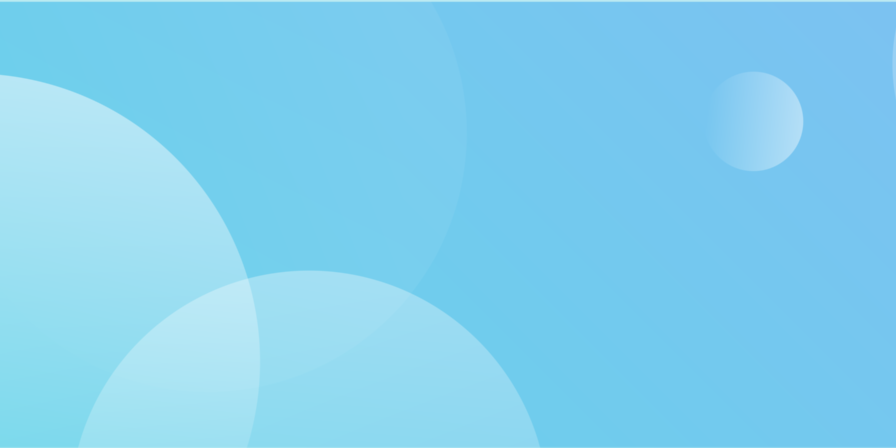
This background is drawn by a Shadertoy shader. Its source:

```glsl
// Soft blue diagonal gradient with large translucent discs and a small fading one.
#define CYAN vec3(0.41, 0.83, 0.915)
#define SKY vec3(0.445, 0.793, 0.932)
#define PERIWINKLE vec3(0.485, 0.76, 0.947)
#define RIM_COLOR vec3(0.78, 0.94, 0.95)
#define RIM_WIDTH 0.004

// Antialiased coverage of a disc; lengths are in canvas heights.
float disc(vec2 p, vec2 center, float radius) {
    float pixel = 1.0 / iResolution.y;
    return smoothstep(pixel, -pixel, length(p - center) - radius);
}

// Ramp that stays linear between two positions.
float ramp(float start, float end, float x) {
    return clamp((x - start) / (end - start), 0.0, 1.0);
}

// Three-stop gradient rising towards the upper right.
vec3 backdrop(vec2 p) {
    float t = p.x + p.y;
    vec3 color = mix(CYAN, SKY, ramp(0.0, 1.6, t));
    return mix(color, PERIWINKLE, ramp(1.6, 3.0, t));
}

vec3 addWhite(vec3 color, float alpha) {
    return mix(color, vec3(1.0), alpha);
}

void mainImage(out vec4 fragColor, in vec2 fragCoord) {
    vec2 p = fragCoord / iResolution.y;
    float aspect = iResolution.x / iResolution.y;
    p.x *= 2.0 / aspect;
    vec3 color = backdrop(p);

    // Faint upper disc, vanishing towards the left
    float faint = mix(0.005, 0.055, ramp(0.0, 0.9, p.x));
    color = addWhite(color, faint * disc(p, vec2(0.464, 0.703), 0.578));

    // Large left disc, brightest at its top
    float large = mix(0.13, 0.51, ramp(0.0, 0.83, p.y + 0.08 * p.x));
    color = addWhite(color, large * disc(p, vec2(-0.0625, 0.193), 0.643));

    // Lower disc, brightest along its crest
    float lower = mix(0.21, 0.34, ramp(0.0, 0.4, p.y));
    color = addWhite(color, lower * disc(p, vec2(0.690, -0.138), 0.534));

    // Small disc, fading out on its left side
    float small = 0.46 * ramp(1.575, 1.80, p.x - 0.1 * (p.y - 0.729));
    color = addWhite(color, small * disc(p, vec2(1.682, 0.729), 0.111));

    // Sliver of a disc beyond the right edge
    color = addWhite(color, 0.22 * disc(p, vec2(2.383, 0.857), 0.391));

    // Pale rim along the top and a weaker one along the bottom
    float pixel = 1.0 / iResolution.y;
    float top = smoothstep(-pixel, pixel, p.y - 1.0 + RIM_WIDTH);
    float bottom = smoothstep(pixel, -pixel, p.y - 0.5 * RIM_WIDTH);
    color = mix(color, RIM_COLOR, max(0.85 * top, 0.4 * bottom));

    fragColor = vec4(color, 1.0);
}
```
